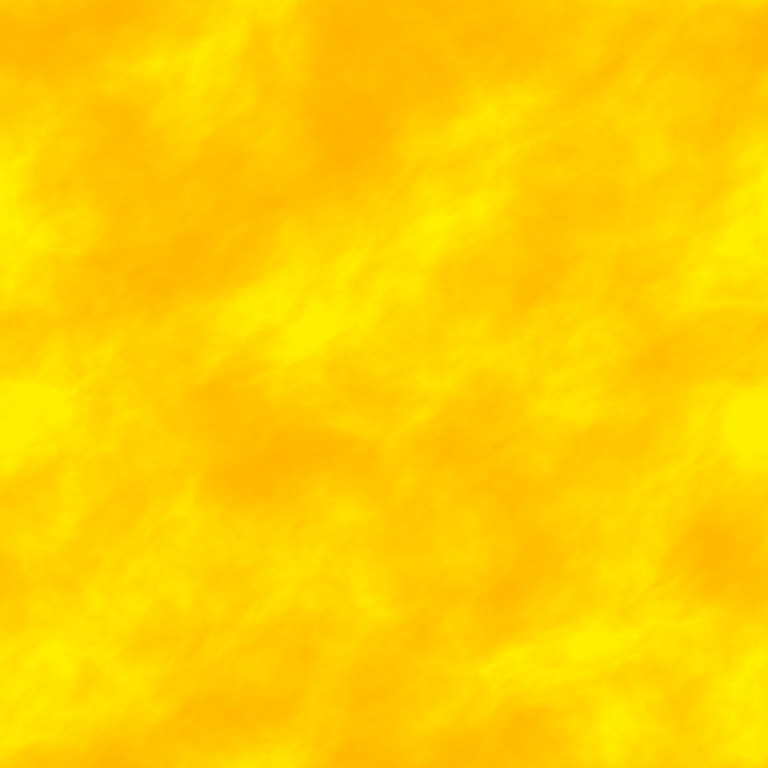
A WebGL 2 fragment shader for this texture:

```glsl
#version 300 es
precision highp float;
// Seamless amber and yellow clouds made of warped, slanted gradient noise.

uniform vec2 u_resolution;
out vec4 fragColor;

const float TAU = 6.283185;

// Whole-number slanted lattice; the adjugate maps its cells back for wrapping.
const mat2 LATTICE = mat2(3.0, -2.0, 1.0, 4.0);
const mat2 ADJUGATE = mat2(4.0, 2.0, -1.0, 3.0);
const float DETERMINANT = 14.0;

uint scramble(uint v) {
    v = v * 747796405u + 2891336453u;
    v = ((v >> ((v >> 28u) + 4u)) ^ v) * 277803737u;
    return (v >> 22u) ^ v;
}

// Unit gradient of a lattice cell, equal for cells one tile apart
vec2 cellGradient(vec2 cell, float scale, uint seed) {
    uvec2 key = uvec2(mod(ADJUGATE * cell + 0.5, DETERMINANT * scale));
    uint h = scramble(key.x + scramble(key.y + scramble(seed)));
    float angle = TAU * float(h & 65535u) / 65536.0;
    return vec2(cos(angle), sin(angle));
}

float gradientNoise(vec2 p, float scale, uint seed) {
    vec2 q = LATTICE * p * scale;
    vec2 cell = floor(q);
    vec2 f = q - cell;
    vec2 w = f * f * f * (f * (f * 6.0 - 15.0) + 10.0);
    vec2 r = vec2(1.0, 0.0);
    float a = dot(cellGradient(cell, scale, seed), f);
    float b = dot(cellGradient(cell + r.xy, scale, seed), f - r.xy);
    float c = dot(cellGradient(cell + r.yx, scale, seed), f - r.yx);
    float d = dot(cellGradient(cell + r.xx, scale, seed), f - r.xx);
    return mix(mix(a, b, w.x), mix(c, d, w.x), w.y);
}

// Sum of octaves, each twice as fine as the one before
float clouds(vec2 p, int octaves, float gain, uint seed) {
    float sum = 0.0;
    float amplitude = 1.0;
    float scale = 1.0;
    for (int i = 0; i < octaves; i++) {
        sum += amplitude * gradientNoise(p, scale, seed + uint(i) * 17u);
        amplitude *= gain;
        scale *= 2.0;
    }
    return sum;
}

// Pull the domain into wisps
vec2 warp(vec2 p, float strength) {
    return p + strength * vec2(clouds(p, 5, 0.55, 101u), clouds(p, 5, 0.55, 211u));
}

// Amber in the hollows, lemon on the crests
vec3 cloudColor(float density) {
    float green = 0.806 + 0.2 * density + 0.09 * density * density;
    return vec3(1.0, clamp(green, 0.69, 0.935), 0.0);
}

void main() {
    vec2 uv = gl_FragCoord.xy / u_resolution;
    float density = clouds(warp(uv, 0.04), 7, 0.595, 7u);
    fragColor = vec4(cloudColor(density), 1.0);
}
```
